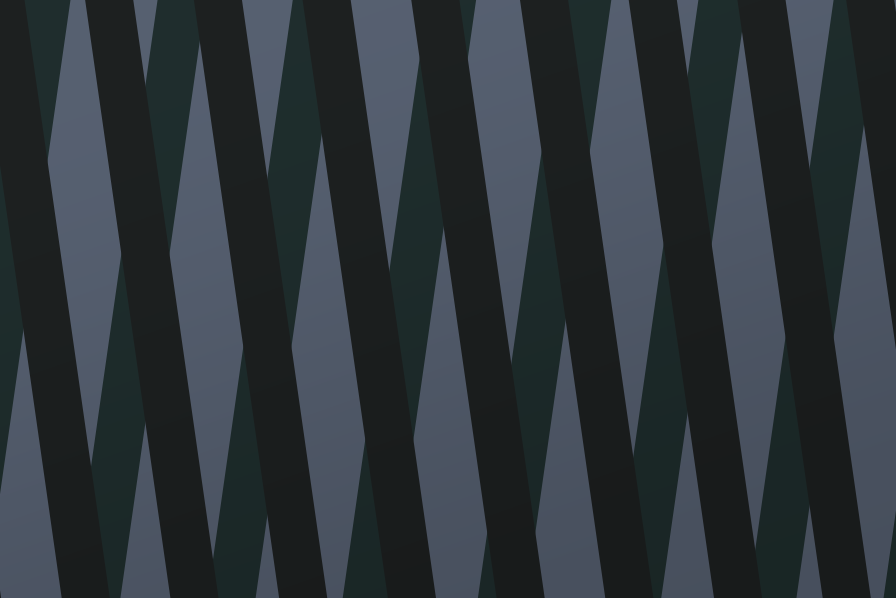
Reproduce this background procedurally as a WebGL 1 fragment shader.

```glsl
precision highp float;

// Two sets of slanted stripes crossing over a slate ground: wide-set green
// bars lean right, and closer near-black bars lean left on top of them.
// Each set is a sheared, repeated band; a soft diagonal falloff shades all.

uniform vec2 u_resolution;

// Coverage of upright bars of the given width, repeated every period,
// with one bar centred on x = center.
float bars(float x, float center, float period, float width) {
    float offset = mod(x - center + 0.5 * period, period) - 0.5 * period;
    float pixel = 1.0 / u_resolution.y;
    return clamp((0.5 * width - abs(offset)) / pixel + 0.5, 0.0, 1.0);
}

void main() {
    // One unit is the canvas height
    vec2 p = gl_FragCoord.xy / u_resolution.y;
    vec2 uv = gl_FragCoord.xy / u_resolution;
    float lean = 0.1426 * p.y;

    // Ground, then the green bars, then the dark bars over them
    vec3 color = vec3(0.337, 0.375, 0.440);
    color = mix(color, vec3(0.120, 0.178, 0.176),
                bars(p.x - lean, 0.1611, 0.2261, 0.0805));
    color = mix(color, vec3(0.113, 0.126, 0.126),
                bars(p.x + lean, 0.3252, 0.1818, 0.0805));

    // Light fades from the upper left to the lower right
    float fade = smoothstep(0.15, 1.25, 0.45 * uv.x + 0.85 * (1.0 - uv.y));
    color *= mix(1.0, 0.83, fade);

    gl_FragColor = vec4(color, 1.0);
}
```
